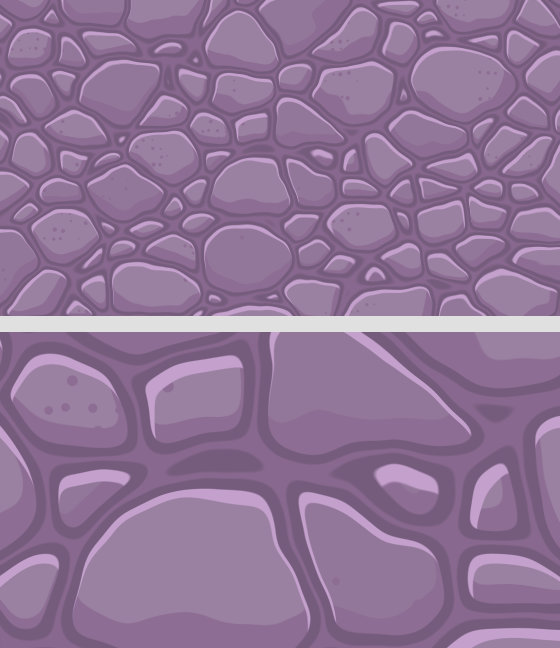
Top: the whole. Bottom: its middle third, enlarged.
Write a Shadertoy shader that draws this texture.

```glsl
// Cartoon stone wall: mauve rocks of mixed sizes set in darker mortar.
// A weighted Voronoi diagram gives the rocks; each cell is rounded with a soft
// minimum, then lit on top and shaded below by shifting its edge distances.

const vec2 CELL = vec2(0.148, 0.114);   // site spacing, in canvas heights
const float GAP = 0.0125;               // half width of the joints
const float OUTLINE = 0.0105;           // width of the dark rim
const float SHARPNESS = 120.0;          // higher means tighter corners
const int REACH = 3;                    // neighbour cells searched each way

const vec3 FACE = vec3(0.605, 0.502, 0.633);
const vec3 DIM_FACE = vec3(0.575, 0.468, 0.602);
const vec3 SHADE = vec3(0.553, 0.428, 0.577);
const vec3 LIGHT = vec3(0.770, 0.630, 0.800);
const vec3 MORTAR = vec3(0.535, 0.408, 0.557);
const vec3 RIM = vec3(0.460, 0.360, 0.490);

float hash(vec2 p) {
    return fract(sin(dot(p, vec2(127.1, 311.7))) * 43758.5453);
}

vec2 hash2(vec2 p) {
    return vec2(hash(p), hash(p + 57.3));
}

float noise(vec2 p) {
    vec2 i = floor(p), f = fract(p);
    f = f * f * (3.0 - 2.0 * f);
    return mix(mix(hash(i), hash(i + vec2(1, 0)), f.x),
               mix(hash(i + vec2(0, 1)), hash(i + vec2(1, 1)), f.x), f.y);
}

// Position (xy) and radius (z) of the rock seeded in a grid cell
vec3 site(vec2 id) {
    float size = hash(id + 19.7);
    return vec3(id + 0.1 + 0.8 * hash2(id), 0.12 + 1.12 * size * size);
}

float power(vec2 q, vec3 s) {
    vec2 v = q - s.xy;
    return dot(v, v) - s.z * s.z;
}

// Grid cell whose rock owns the point q
vec2 findOwner(vec2 q) {
    vec2 owner = floor(q);
    float best = 1e5;
    for (int y = -REACH; y <= REACH; y++)
    for (int x = -REACH; x <= REACH; x++) {
        vec2 id = floor(q) + vec2(x, y);
        float w = power(q, site(id));
        if (w < best) { best = w; owner = id; }
    }
    return owner;
}

// Rounded edge distances: plain, shifted toward the light, shifted below
vec3 rockDistances(vec2 q, vec2 owner, vec2 lightShift, vec2 shadeShift) {
    vec3 own = site(owner);
    float ownPower = power(q, own);
    vec3 total = vec3(0.0);
    for (int y = -REACH; y <= REACH; y++)
    for (int x = -REACH; x <= REACH; x++) {
        vec2 id = floor(q) + vec2(x, y);
        if (id == owner) continue;
        vec3 other = site(id);
        vec2 slope = (own.xy - other.xy) / CELL;
        float len = max(length(slope), 1e-3);
        vec2 inward = slope / len;
        float d = 0.5 * (power(q, other) - ownPower) / len;
        vec3 shifted = d + vec3(0.0, dot(inward, lightShift), dot(inward, shadeShift));
        total += exp(-SHARPNESS * min(shifted, 0.6));
    }
    return -log(max(total, 1e-30)) / SHARPNESS;
}

// Small round pits, scattered in loose clusters
float pits(vec2 p, float aa) {
    vec2 g = p / 0.026, id = floor(g);
    float radius = mix(0.08, 0.26, hash(id + 4.1));
    vec2 centre = 0.3 + 0.4 * hash2(id + 8.6);
    float d = (length(fract(g) - centre) - radius) * 0.026;
    float cluster = step(0.70, noise(id * 0.22 + 31.0)) * step(0.6, hash(id + 2.9));
    return cluster * (1.0 - smoothstep(-aa, aa, d));
}

float inside(float d, float aa) {
    return smoothstep(-aa, aa, d);
}

void mainImage(out vec4 fragColor, in vec2 fragCoord) {
    vec2 p = fragCoord / iResolution.y;
    float aa = 0.8 / iResolution.y;

    // Bend the straight cell walls a little
    vec2 bend = vec2(noise(p * 11.0), noise(p * 11.0 + 40.0)) - 0.5;
    vec2 fine = vec2(noise(p * 27.0 + 9.0), noise(p * 27.0 + 70.0)) - 0.5;
    vec2 q = (p + 0.034 * bend + 0.007 * fine) / CELL + 20.0;

    vec2 owner = findOwner(q);
    float size = site(owner).z;
    float wobble = noise(p * 16.0 + owner * 3.7);
    vec2 lightShift = vec2(mix(-0.009, 0.003, hash(owner + 6.2)), 0.013)
                    * mix(0.65, 1.15, wobble);
    vec2 shadeShift = vec2(mix(-0.3, 0.6, hash(owner + 3.3)), -1.0)
                    * (0.009 + 0.027 * size) * mix(0.5, 1.4, wobble);
    vec3 d = rockDistances(q, owner, lightShift, shadeShift) - GAP;

    // Rock surface: face, pits, lower shade, upper light
    vec3 rock = mix(FACE, DIM_FACE, step(0.8, hash(owner + 12.4)));
    rock = mix(rock, SHADE, pits(p, aa));
    rock = mix(SHADE, rock, inside(d.z, aa));
    rock = mix(LIGHT, rock, inside(d.y, aa));

    // Mortar, dark rim, then the rock on top
    vec3 col = mix(MORTAR, RIM, inside(d.x + OUTLINE, aa * 1.5));
    col = mix(col, rock, inside(d.x, aa));
    fragColor = vec4(col, 1.0);
}
```
